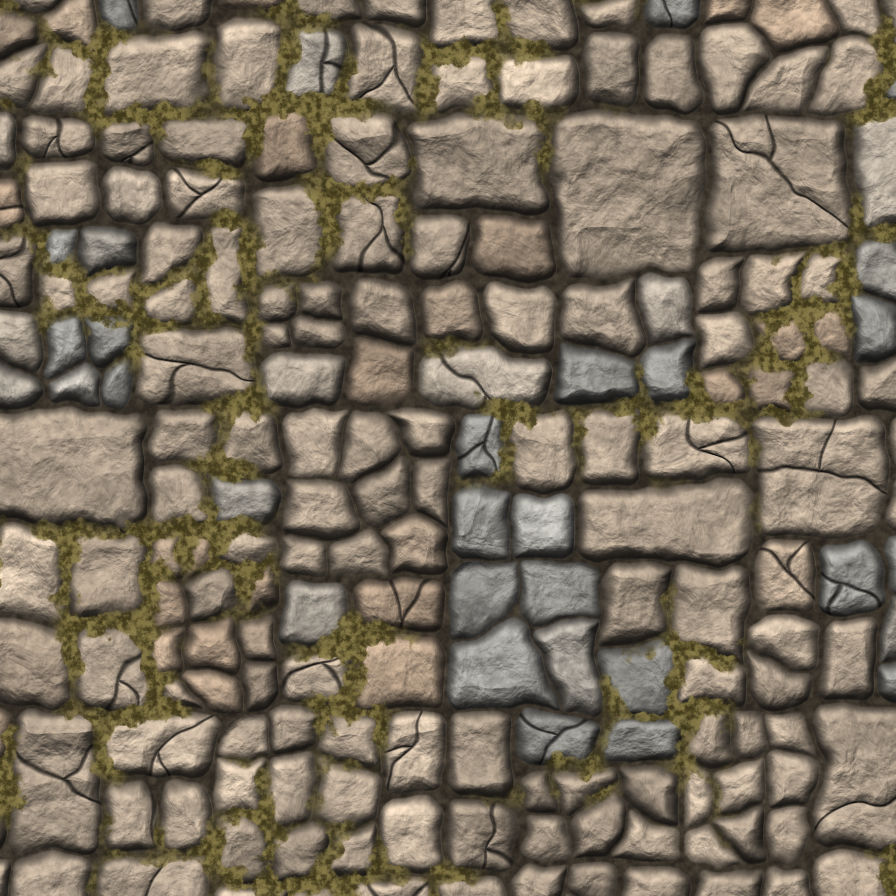
Write a Shadertoy shader that draws this texture.

```glsl
// A wall of weathered stone blocks and tight pebble clusters with mossy joints.
// Random splits make blocks, Voronoi grids make pebbles, joint distance gives height.

#define ROOTS 3.0         // undivided squares across
#define BEVEL 0.055       // width of the stone rim
#define RELIEF 0.8        // strength of slopes
#define ROUGHNESS 0.042   // height of the grain
#define WHOLE_SHARE 0.5   // share of unbroken blocks
#define CRACK_SHARE 0.75  // share of those with cracks
#define MOSS_LEVEL 0.5    // higher gives less moss
#define SUN vec3(-0.18, 0.6, 0.8)

struct Stone { float dist, crack, height, tone, shade; };

float hash(vec2 p) {
    vec3 q = fract(p.xyx * 0.1031);
    q += dot(q, q.yzx + 33.33);
    return fract((q.x + q.y) * q.z);
}

vec2 hash2(vec2 p) { return vec2(hash(p), hash(p + vec2(41, 173))); }

float noise(vec2 p) {
    vec2 i = floor(p), f = p - i;
    f *= f * (3.0 - 2.0 * f);
    return mix(mix(hash(i), hash(i + vec2(1, 0)), f.x),
               mix(hash(i + vec2(0, 1)), hash(i + 1.0), f.x), f.y);
}

vec2 wobble(vec2 p) { return vec2(noise(p), noise(p + 31.0)) - 0.5; }

float fbm(vec2 p) {
    float sum = 0.0, amp = 0.5;
    for (int i = 0; i < 5; i++) {
        sum += amp * noise(p);
        p = mat2(1.6, 1.2, -1.2, 1.6) * p + 7.3;
        amp *= 0.52;
    }
    return sum;
}

float smin(float a, float b, float k) {
    float h = max(k - abs(a - b), 0.0) / k;
    return min(a, b) - h * h * k * 0.25;
}

// First pass finds the closest pebble, second its joints
float pebbles(vec2 f, vec2 pitch, vec2 count, vec2 key, out vec2 nearest) {
    vec2 site = f;
    float best = 1e3, joint = 1.0;
    nearest = floor(f / pitch);
    for (int pass = 0; pass < 2; pass++) {
        vec2 base = nearest;
        for (int j = 0; j < 9; j++) {
            vec2 cell = base + vec2(j % 3 - 1, j / 3 - 1);
            if (min(cell.x, cell.y) < 0.0 || cell.x >= count.x || cell.y >= count.y) continue;
            vec2 seed = (cell + 0.15 + 0.7 * hash2(key + cell * 13.0)) * pitch;
            float d = distance(seed, f);
            if (pass == 0 && d < best) { best = d; site = seed; nearest = cell; }
            if (pass == 1 && cell != nearest)
                joint = smin(joint, dot(0.5 * (site + seed) - f, normalize(seed - site)), 0.02);
        }
    }
    return joint;
}

Stone stoneAt(vec2 p) {
    p += 0.06 * wobble(p * 5.0) + 0.022 * wobble(p * 17.0);
    p.x += hash(vec2(floor(p.y), 5));
    vec2 root = floor(p), f = p - root, lo = vec2(0), hi = vec2(1), key = root * 97.0 + 300.0;
    float node = 1.0;

    // Split the longer side until the block is small
    for (int i = 0; i < 6; i++) {
        vec2 s = hi - lo, k = key + vec2(node, 0);
        float longest = max(s.x, s.y);
        if (longest < 0.36 || (longest < 0.64 && hash(k) < 0.5)) break;
        vec2 axis = s.x > s.y * mix(0.8, 1.2, hash(k + vec2(0, 7))) ? vec2(1, 0) : vec2(0, 1);
        vec2 cut = mix(lo, hi, mix(0.38, 0.62, hash(k + vec2(0, 19))));
        bool upper = dot(f - cut, axis) > 0.0;
        if (upper) lo = mix(lo, cut, axis); else hi = mix(hi, cut, axis);
        node = node * 2.0 + float(upper);
    }
    key += vec2(node, 31);
    vec2 size = hi - lo, middle = f - 0.5 * (lo + hi), cell;
    float tone = hash(key + 71.0);

    // Rounded block, then its pebbles
    vec2 e = 0.06 - min(f - lo, hi - f);
    float d = 0.06 - length(max(e, 0.0)) - min(max(e.x, e.y), 0.0);
    d -= mix(0.003, 0.011, hash(key + 3.0));
    bool whole = hash(key + 11.0) < WHOLE_SHARE;
    vec2 count = whole ? vec2(1) : max(floor(size / mix(0.16, 0.27, hash(key + 23.0)) + 0.5), 1.0);
    d = smin(d, pebbles(f - lo, size / count, count, key, cell) - 0.003, 0.02);
    key += cell * 13.0;

    // Two wandering cracks, the second ending at the first
    float crack = 1.0;
    if (whole && hash(key + 37.0) < CRACK_SHARE) {
        float a = 6.283 * hash(key + 43.0), b = a + mix(0.8, 2.2, hash(key + 47.0));
        vec2 q = middle + 0.09 * wobble(p * 8.0);
        float c = dot(q, vec2(cos(a), sin(a))) + 0.12 * (hash(key + 53.0) - 0.5);
        crack = min(abs(c), c > 0.0 ? abs(dot(q, vec2(cos(b), sin(b)))) : 1.0);
    }

    // Domed rim, tilted face, creases and grain
    float t = 1.0 - clamp(d / BEVEL, 0.0, 1.0), dome = 1.0 - t * t;
    float h = BEVEL + dot(middle, hash2(key + 61.0) - 0.5) * 0.35;
    h -= 0.02 * exp(-crack * 45.0) + 0.06 * abs(noise(p * 6.0) - 0.5);
    h = h * dome + ROUGHNESS * fbm(p * 11.0) * (0.4 + 0.6 * dome);
    return Stone(d, crack, h, mix(tone, hash(key + 79.0), 0.3), hash(key + 83.0));
}

void mainImage(out vec4 fragColor, in vec2 fragCoord) {
    vec2 p = fragCoord / iResolution.y * ROOTS + vec2(0, 0.37), e = vec2(0.004, 0);
    Stone s = stoneAt(p);
    vec2 slope = (vec2(stoneAt(p + e).height, stoneAt(p + e.yx).height) - s.height) / e.x;
    float light = 0.3 + 0.9 * max(dot(normalize(vec3(-slope * RELIEF, 1)), normalize(SUN)), 0.0);

    // Tan stones, some blue-grey and some brown
    float grain = fbm(p * 45.0);
    vec3 stone = mix(vec3(0.65, 0.59, 0.52), vec3(0.56, 0.555, 0.535), smoothstep(0.66, 0.78, s.tone));
    stone = mix(vec3(0.63, 0.55, 0.47), stone, smoothstep(0.12, 0.26, s.tone));
    stone *= mix(0.9, 1.12, s.shade) * (0.7 + 0.34 * fbm(p * 4.0 + 9.0) + 0.34 * grain);
    stone *= light * mix(0.5, 1.0, smoothstep(0.0, 0.035, s.dist));
    stone *= 0.4 + 0.6 * smoothstep(0.001, 0.011, s.crack);

    // Dark joints, and moss creeping over the rims
    vec3 soil = vec3(0.22, 0.195, 0.16) * (0.5 + grain);
    vec3 color = mix(soil, stone, smoothstep(-0.005, 0.006, s.dist));
    float patches = smoothstep(MOSS_LEVEL, MOSS_LEVEL + 0.14, fbm(p * 2.6 + 21.0));
    float reach = patches * (0.09 * fbm(p * 22.0 + 5.0) - 0.02);
    float moss = patches * (1.0 - smoothstep(-0.008, 0.008, s.dist - reach));
    vec3 green = mix(vec3(0.26, 0.23, 0.1), vec3(0.54, 0.49, 0.28), smoothstep(0.25, 0.72, fbm(p * 60.0)));
    fragColor = vec4(mix(color, green, moss * 0.9), 1);
}
```
